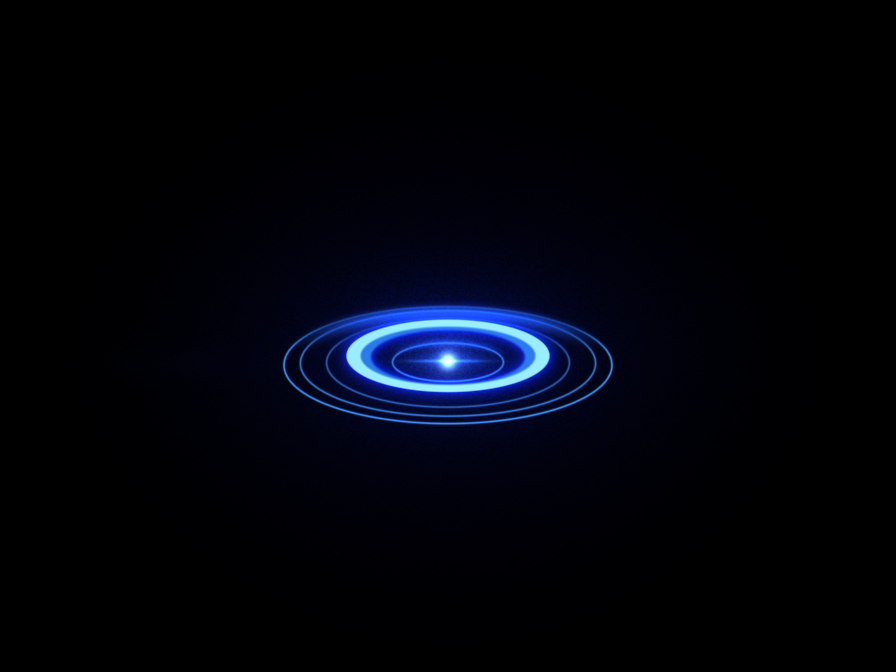
Reproduce this background procedurally as a Shadertoy shader.

```glsl
// A glowing portal of tilted light rings floating in a black-blue void.
// Ellipse distances shape the rings; exponential falloffs build the halos,
// the central star and the wide haze, which a fine hashed grain breaks up.

// Lengths are in canvas heights, measured from the canvas centre.
const vec3 HAZE_COLOR  = vec3(0.06, 0.17, 1.00);
const vec3 VOID_COLOR  = vec3(0.00, 0.00, 0.016);
const vec3 LINE_COLOR  = vec3(0.24, 0.56, 0.88);
const vec3 BACK_COLOR  = vec3(0.08, 0.23, 0.58);
const vec3 HALO_COLOR  = vec3(0.04, 0.12, 0.85);
const vec3 BAND_COLOR  = vec3(0.17, 0.48, 0.92);
const vec3 CORE_COLOR  = vec3(0.60, 0.93, 1.00);
const vec3 STAR_COLOR  = vec3(0.62, 0.86, 1.00);

const vec2 HAZE_CENTER = vec2(0.0, -0.025);
const vec2 STAR_CENTER = vec2(0.0, -0.0373);
const vec2 CORE_CENTER = vec2(0.0, -0.0295);
const vec2 CORE_OUTER  = vec2(0.1510, 0.0538);
const vec2 CORE_INNER  = vec2(0.1300, 0.0435);
const vec2 BAND_CENTER = vec2(0.0, -0.0313);
const vec2 BAND_INNER  = vec2(0.1146, 0.0405);
const vec2 SMALL_CENTER = vec2(0.0, -0.0391);
const vec2 SMALL_RADII = vec2(0.0825, 0.0286);

// Thin outer rings: centre height, horizontal radius, vertical radius
const int RING_COUNT = 3;
const vec3 RINGS[RING_COUNT] = vec3[](
    vec3(-0.0434, 0.2440, 0.0870),
    vec3(-0.0408, 0.2196, 0.0785),
    vec3(-0.0399, 0.1806, 0.0660));

const float LINE_WIDTH  = 0.0017;
const float GRAIN_CELLS = 384.0;
const float GRAIN_DEPTH = 0.45;

float hash(vec2 cell) {
    vec3 p = fract(vec3(cell.xyx) * 0.1031);
    p += dot(p, p.yzx + 33.33);
    return fract((p.x + p.y) * p.z);
}

// First-order signed distance to an ellipse, negative inside
float ellipse(vec2 p, vec2 radii) {
    float k0 = length(p / radii);
    float k1 = length(p / (radii * radii));
    return k0 * (k0 - 1.0) / max(k1, 1e-4);
}

float bell(float x, float width) {
    return exp(-x * x / (width * width));
}

// 1 inside the edge, 0 outside, softened over about a pixel
float fill(float d, float soft) {
    return smoothstep(soft, -soft, d);
}

vec3 background(vec2 uv) {
    vec2 p = uv - HAZE_CENTER;
    float haze = 0.52 * exp(-length(p * vec2(0.75, 1.25)) / 0.09);
    float grain = 1.0 + GRAIN_DEPTH * (hash(floor(uv * GRAIN_CELLS) + 500.0) - 0.5);
    vec3 space = VOID_COLOR * smoothstep(0.55, 0.2, length(p));
    // Faint smear drifting off to the left
    float smear = bell(uv.x + 0.37, 0.10) * bell(uv.y + 0.04, 0.025);
    return (space + HAZE_COLOR * (haze + 0.018 * smear)) * grain;
}

vec3 outerRings(vec2 uv, float pixel) {
    vec3 light = vec3(0.0);
    for (int i = 0; i < RING_COUNT; i++) {
        vec3 ring = RINGS[i];
        vec2 p = uv - vec2(0.0, ring.x);
        float d = ellipse(p, ring.yz);
        float height = p.y / ring.z;
        float back = smoothstep(0.15, 0.95, height);
        float front = smoothstep(0.8, 0.1, height);
        float fade = 1.0 - 0.2 * float(i);
        float line = bell(d, max(LINE_WIDTH, 0.6 * pixel));
        light += LINE_COLOR * line * fade * mix(0.25, 0.95, front);
        // The far side blurs into a broad soft band
        light += BACK_COLOR * bell(d + 0.006, 0.008) * back * fade * 0.75;
    }
    return light;
}

void mainImage(out vec4 fragColor, in vec2 fragCoord) {
    vec2 uv = (fragCoord - 0.5 * iResolution.xy) / iResolution.y;
    float pixel = 1.0 / iResolution.y;
    float soft = max(pixel, 0.0016);

    vec3 color = background(uv) + outerRings(uv, pixel);

    // Bright main ring: blue halo, cyan inner band, near-white core
    float outer = ellipse(uv - CORE_CENTER, CORE_OUTER);
    float inner = ellipse(uv - CORE_CENTER, CORE_INNER);
    float bandInner = ellipse(uv - BAND_CENTER, BAND_INNER);
    float halo = exp(-max(max(outer, -bandInner), 0.0) / 0.008);
    color += HALO_COLOR * halo * 0.75;
    color = mix(color, BAND_COLOR, fill(outer, soft) * fill(-bandInner, 2.0 * soft));
    color = mix(color, CORE_COLOR, fill(outer, soft) * fill(-inner, 1.5 * soft));

    // Small inner ring, hazier on its far side
    vec2 s = uv - SMALL_CENTER;
    float small = ellipse(s, SMALL_RADII);
    float far = smoothstep(0.2, 1.0, s.y / SMALL_RADII.y);
    color += LINE_COLOR * bell(small, max(LINE_WIDTH, 0.6 * pixel)) * mix(0.65, 0.35, far);
    color += BACK_COLOR * bell(small, 0.006) * far * 0.6;

    // Central star with a soft glow and a horizontal flare
    vec2 c = uv - STAR_CENTER;
    float r = length(c);
    color += STAR_COLOR * (1.1 * bell(r, 0.011) + 0.45 * exp(-r / 0.016));
    color += LINE_COLOR * 0.6 * bell(c.x, 0.05) * bell(c.y, 0.0025);
    color += BACK_COLOR * 0.5 * bell(c.x, 0.055) * bell(c.y, 0.012);

    fragColor = vec4(clamp(color, 0.0, 1.0), 1.0);
}
```
